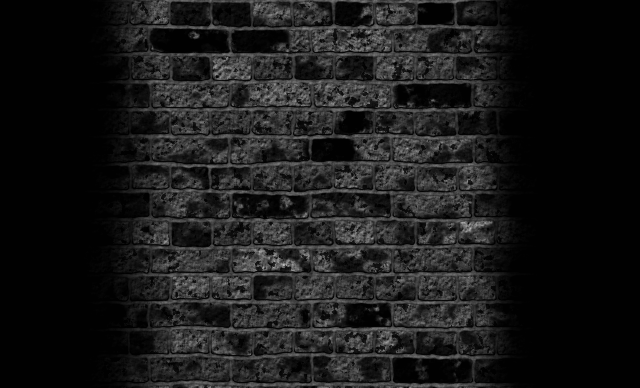
Reproduce this texture procedurally as a Shadertoy shader.

```glsl
#define ROW_PITCH 0.0707
#define ROW_START 0.011
#define LONG_PITCH 0.2084
#define LONG_START 0.386
#define SHORT_PITCH 0.1054
#define SHORT_START 0.334
#define HALF_JOINT vec2(0.0042, 0.0056)
#define CORNER 0.006
#define LIT_LEFT 0.335
#define LIT_RIGHT 1.275
#define BRICK_TONE 0.29
#define MORTAR_TONE 0.31

float hash(vec2 p) {
    return fract(sin(dot(p, vec2(127.1, 311.7))) * 43758.5453);
}

float noise(vec2 p) {
    vec2 cell = floor(p), f = fract(p);
    f = f * f * (3.0 - 2.0 * f);
    float low = mix(hash(cell), hash(cell + vec2(1, 0)), f.x);
    float high = mix(hash(cell + vec2(0, 1)), hash(cell + vec2(1, 1)), f.x);
    return mix(low, high, f.y);
}

float fbm(vec2 p) {
    float sum = 0.0, amplitude = 0.53;
    for (int i = 0; i < 4; i++) {
        sum += amplitude * noise(p);
        p = mat2(1.6, 1.2, -1.2, 1.6) * p + 17.3;
        amplitude *= 0.5;
    }
    return sum;
}

float roundedBox(vec2 p, vec2 halfSize, float radius) {
    vec2 q = abs(p) - halfSize + radius;
    return length(max(q, 0.0)) + min(max(q.x, q.y), 0.0) - radius;
}

// Soft brick-high patch
float patchMask(vec2 p, float x, float y, float halfWidth) {
    vec2 q = (p - vec2(x, y)) / vec2(halfWidth, 0.033);
    q *= q;
    return 1.0 - smoothstep(0.5, 1.5, dot(q, q));
}

// Soot-covered bricks
float sootMask(vec2 p) {
    float soot = patchMask(p, 0.489, 0.897, 0.105);
    soot = max(soot, patchMask(p, 0.672, 0.897, 0.075));
    soot = max(soot, patchMask(p, 0.694, 0.476, 0.105));
    soot = max(soot, patchMask(p, 1.120, 0.759, 0.105));
    soot = max(soot, patchMask(p, 1.110, 0.045, 0.105));
    soot = max(soot, patchMask(p, 0.851, 0.612, 0.065));
    soot = max(soot, patchMask(p, 0.905, 0.968, 0.052));
    soot = max(soot, patchMask(p, 1.120, 0.968, 0.052));
    soot = max(soot, patchMask(p, 0.948, 0.190, 0.060));
    return max(soot, patchMask(p, 0.916, 0.687, 0.042));
}

// Pale, scraped bricks
float paleMask(vec2 p) {
    float pale = patchMask(p, 1.131, 0.405, 0.050);
    pale = max(pale, 0.7 * patchMask(p, 1.228, 0.405, 0.048));
    return max(pale, 0.4 * patchMask(p, 0.700, 0.334, 0.100));
}

// Spotlight column with a faint spill on both sides
float lighting(vec2 p) {
    float x = p.x + 0.035 * (fbm(p * 7.0) - 0.5);
    float left = LIT_LEFT + 0.035 * (1.0 - p.y);
    float core = smoothstep(left - 0.08, left + 0.09, x)
               * (1.0 - smoothstep(LIT_RIGHT - 0.09, LIT_RIGHT + 0.06, x));
    float spill = smoothstep(0.15, 0.34, x) * (1.0 - smoothstep(1.26, 1.46, x));
    return mix(0.13 * spill, 1.0, core);
}

void mainImage(out vec4 fragColor, in vec2 fragCoord) {
    vec2 p = fragCoord / iResolution.y;
    float aa = 0.8 / iResolution.y;

    // Uneven courses and chipped edges
    vec2 sway = vec2(noise(p * 11.0), noise(p * vec2(8, 12) + 31.0)) - 0.5;
    vec2 chips = vec2(noise(p * 60.0), noise(p * 60.0 + 53.0)) - 0.5;
    vec2 q = p + 0.008 * sway + 0.004 * chips;

    // Alternating courses of long and short bricks
    float courseY = (q.y - ROW_START) / ROW_PITCH;
    float row = floor(courseY);
    bool isShort = mod(row, 2.0) > 0.5;
    float pitch = isShort ? SHORT_PITCH : LONG_PITCH;
    float start = isShort ? SHORT_START : LONG_START;
    float along = (q.x - start) / pitch;
    vec2 id = vec2(floor(along), row);
    vec2 size = vec2(pitch, ROW_PITCH);
    vec2 local = (fract(vec2(along, courseY)) - 0.5) * size;
    float d = roundedBox(local, 0.5 * size - HALF_JOINT, CORNER);
    d += 0.003 * (fbm(p * 90.0) - 0.5);

    // Brick face: fine grain over soft clouds, stains and pits
    float grain = fbm(p * 120.0);
    float relief = grain - fbm(p * 120.0 + vec2(-0.3, 0.5));
    float cloud = fbm(p * vec2(24, 32) + id * 7.0);
    float stain = smoothstep(0.46, 0.72, cloud + 0.3 * (hash(id + 9.0) - 0.5) + 0.3 * (grain - 0.5));
    float pits = smoothstep(0.61, 0.71, fbm(p * 66.0 + 11.0));
    float brick = BRICK_TONE * mix(0.65, 1.15, hash(id));
    brick *= 0.4 + 1.15 * grain + 1.2 * relief;
    brick *= (1.0 - 0.75 * stain) * (1.0 - 0.75 * pits);
    float soot = sootMask(q) * smoothstep(0.78, 0.56, fbm(p * 34.0));
    brick *= 1.0 - 0.88 * soot;
    brick *= 1.0 + 0.9 * paleMask(q);

    // Continuous mortar: lit along each ledge, dimmer in upright joints
    float upright = smoothstep(0.031, 0.026, abs(local.y));
    float ledge = smoothstep(0.026, 0.031, local.y);
    float mortar = MORTAR_TONE * (0.5 + 0.85 * fbm(p * 85.0 + 5.0) + 0.5 * relief);
    mortar *= mix(1.0, 0.8, upright) * (1.0 + 0.15 * ledge);

    // Thin dark crease, deepest under each brick
    float underside = smoothstep(-0.012, -0.026, local.y);
    float crease = exp(-pow((d - 0.0004) / 0.0021, 2.0));
    float tone = mix(mortar, brick, smoothstep(aa, -aa, d));
    tone *= 1.0 - crease * mix(0.25, 0.88, underside);

    // Light and deep blacks
    tone = max(tone * lighting(p) - 0.014, 0.0) * 1.1;
    fragColor = vec4(vec3(tone + 0.002), 1.0);
}
```
